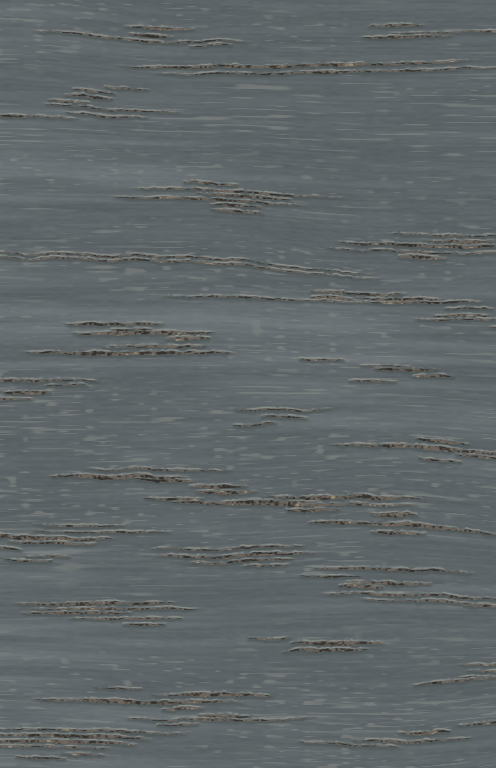
Give the GLSL for this texture, as a Shadertoy shader.

```glsl
const vec3 PAINT = vec3(0.363, 0.393, 0.404);
const vec3 PALE_PAINT = vec3(0.425, 0.457, 0.468);
const vec3 SHADE = vec3(0.305, 0.335, 0.338);
const vec3 RIDGE = vec3(0.54, 0.55, 0.53);
const vec3 PORE = vec3(0.2, 0.195, 0.18);
const vec3 BARE_WOOD = vec3(0.42, 0.39, 0.355);
const vec3 DUST = vec3(0.58, 0.54, 0.46);

const int CLUSTERS = 25;
const int MAX_GROOVES = 7;

float hash(vec2 p) {
    vec3 q = fract(p.xyx * 0.1031);
    q += dot(q, q.yzx + 33.33);
    return fract((q.x + q.y) * q.z);
}

float noise(vec2 p) {
    vec2 cell = floor(p), f = fract(p);
    f = f * f * (3.0 - 2.0 * f);
    float low = mix(hash(cell), hash(cell + vec2(1, 0)), f.x);
    float high = mix(hash(cell + vec2(0, 1)), hash(cell + vec2(1, 1)), f.x);
    return mix(low, high, f.y);
}

// One tapered groove: x = open pore, y = raised ridge, z = soft shade.
vec3 groove(vec2 d, float halfLength, float halfWidth, float rough, float blur) {
    float along = d.x / halfLength;
    float taper = max(1.0 - along * along, 0.0);
    float ends = smoothstep(0.0, 0.3, taper);
    float width = halfWidth * taper * (0.2 + 1.6 * rough);
    float pore = smoothstep(blur, -blur, abs(d.y) - width);
    pore *= smoothstep(0.1, 0.4, rough + 0.3 * taper);
    float above = (d.y - width - 0.0015) / 0.0012;
    float below = (d.y + width + 0.0014) / 0.0024;
    float ridge = exp(-above * above) * smoothstep(0.1, 0.75, rough);
    return vec3(pore, ridge, exp(-below * below) * 0.8) * ends;
}

// A staggered group of nearly parallel grooves.
vec3 grooveCluster(vec2 p, float id, float aspect, float rough, float blur) {
    float level = (id + 0.1 + 0.8 * hash(vec2(id, 3.0))) / float(CLUSTERS);
    float quietGap = 0.11 * step(0.84, level);
    vec2 centre = vec2(aspect * fract(id * 0.618 + 0.25 * hash(vec2(id, 7.0))),
                       level * 0.89 + quietGap);
    float isLong = step(0.78, hash(vec2(id, 11.0)));
    float count = mix(3.0 + floor(5.0 * hash(vec2(id, 17.0))), 2.0, isLong);
    float stagger = 0.06 * (hash(vec2(id, 23.0)) - 0.5);
    float slope = 0.07 * (hash(vec2(id, 29.0)) - 0.5);
    vec3 marks = vec3(0.0);
    for (int j = 0; j < MAX_GROOVES; j++) {
        float row = float(j);
        if (row >= count) break;
        vec2 seed = vec2(id + 40.0, row * 5.0 + 2.0);
        float size = hash(seed);
        float shift = hash(seed + 61.0) - 0.5;
        float halfLength = mix(0.03 + 0.13 * size * size, 0.16 + 0.2 * size, isLong);
        float halfWidth = 0.0008 + 0.0015 * hash(seed + 83.0);
        float rank = row - 0.5 * (count - 1.0);
        vec2 d = p - centre;
        d.x -= rank * stagger + 0.13 * shift;
        d.y -= rank * 0.0075 + 0.004 * (hash(seed + 97.0) - 0.5) + slope * d.x;
        marks = max(marks, groove(d, halfLength, halfWidth, rough, blur));
    }
    return marks;
}

// Short thin pale dashes, gathered in patches.
float scratches(vec2 p, vec2 scale, float offset) {
    float patches = smoothstep(0.25, 0.75, noise(p * vec2(5.0, 26.0) + offset));
    return patches * smoothstep(0.72, 0.95, noise(p * scale + offset));
}

// Brushed paint with broad tone changes and fine streaks.
vec3 paintedGround(vec2 p) {
    float broad = noise(p * vec2(2.2, 9.0) + 5.0);
    float streak = noise(p * vec2(5.0, 90.0) + 31.0);
    float fine = noise(p * vec2(16.0, 380.0) + 57.0);
    float grit = noise(p * vec2(110.0, 420.0) + 83.0);
    float pale = smoothstep(0.42, 0.95, 0.6 * broad + 0.4 * streak);
    vec3 color = mix(PAINT, PALE_PAINT, pale);
    color += 0.034 * (fine - 0.5) + 0.022 * (grit - 0.5) + 0.016 * (streak - 0.5);
    float dashes = scratches(p, vec2(22.0, 390.0), 113.0);
    dashes = max(dashes, scratches(p, vec2(60.0, 340.0), 171.0));
    return mix(color, RIDGE, 0.5 * dashes);
}

void mainImage(out vec4 fragColor, in vec2 fragCoord) {
    vec2 p = fragCoord / iResolution.y;
    float aspect = iResolution.x / iResolution.y;
    float blur = 0.6 / iResolution.y;

    // Gentle bends in the grain
    vec2 bent = p;
    bent.y += 0.026 * (noise(p * vec2(4.0, 3.0) + 9.0) - 0.5);
    vec2 ragged = bent;
    ragged.y += 0.004 * (noise(p * vec2(28.0, 18.0) + 19.0) - 0.5);
    ragged.y += 0.0016 * (noise(p * vec2(130.0, 90.0) + 43.0) - 0.5);

    float rough = mix(noise(p * vec2(75.0, 160.0) + 23.0),
                      noise(p * vec2(260.0, 300.0) + 37.0), 0.45);
    vec3 marks = vec3(0.0);
    for (int i = 0; i < CLUSTERS; i++) {
        marks = max(marks, grooveCluster(ragged, float(i), aspect, rough, blur));
    }

    // Layer the shade, ridges and grainy pores over the paint
    float speck = mix(noise(p * vec2(90.0, 260.0) + 151.0),
                      noise(p * vec2(340.0, 400.0) + 191.0), 0.5);
    vec3 poreColor = mix(PORE, BARE_WOOD, smoothstep(0.25, 0.65, speck));
    poreColor = mix(poreColor, DUST, smoothstep(0.74, 0.9, speck));
    vec3 color = paintedGround(bent);
    color = mix(color, SHADE, marks.z);
    color = mix(color, RIDGE, min(marks.y, 1.0));
    color = mix(color, poreColor, marks.x);
    fragColor = vec4(color, 1.0);
}
```
